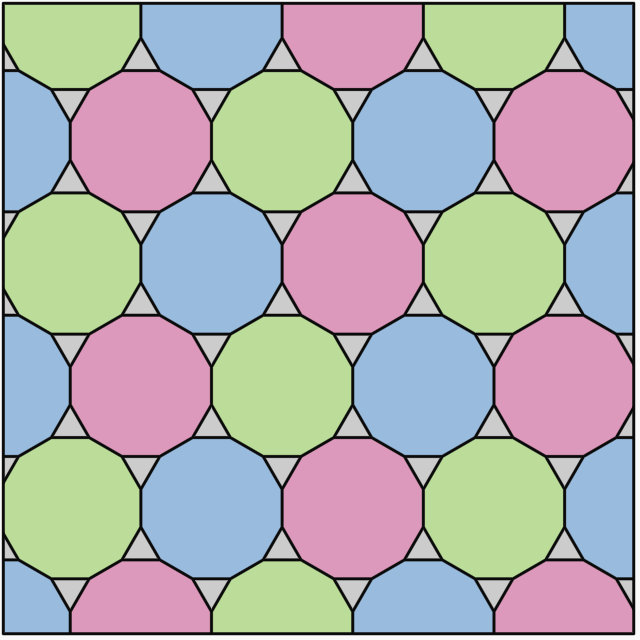
Reproduce this pattern procedurally as a Shadertoy shader.

```glsl
const float PITCH = 0.2207;
const float ROW_HEIGHT = 0.8660254;
const float LINE_HALF_WIDTH = 0.0023;
const vec2 LATTICE_ORIGIN = vec2(0.4408, 0.3971);
const vec2 FRAME_MIN = vec2(0.0052, 0.0098);
const vec2 FRAME_MAX = vec2(0.9902, 0.9948);

const vec3 GREEN = vec3(0.733, 0.867, 0.600);
const vec3 BLUE = vec3(0.600, 0.733, 0.867);
const vec3 PINK = vec3(0.867, 0.600, 0.733);
const vec3 GAP_GREY = vec3(0.8);
const vec3 INK = vec3(0.04);
const vec3 MARGIN = vec3(0.98);

// Position of a lattice cell on the triangular grid with unit spacing
vec2 cellCentre(vec2 cell) {
    return vec2(cell.x + 0.5 * cell.y, cell.y * ROW_HEIGHT);
}

// Closest cell among the rows just below and above the point
vec2 nearestCell(vec2 p) {
    vec2 best = vec2(0.0);
    float bestDistance = 1e5;
    float lowerRow = floor(p.y / ROW_HEIGHT);
    for (int i = 0; i < 2; i++) {
        float row = lowerRow + float(i);
        vec2 cell = vec2(floor(p.x - 0.5 * row + 0.5), row);
        float d = length(p - cellCentre(cell));
        if (d < bestDistance) {
            bestDistance = d;
            best = cell;
        }
    }
    return best;
}

// Signed distance to the sides of a regular dodecagon
float dodecagon(vec2 p, float inradius) {
    float d = -1e5;
    for (int i = 0; i < 6; i++) {
        float angle = radians(30.0) * float(i);
        d = max(d, abs(dot(p, vec2(cos(angle), sin(angle)))));
    }
    return d - inradius;
}

float box(vec2 p, vec2 lower, vec2 upper) {
    vec2 q = abs(p - 0.5 * (lower + upper)) - 0.5 * (upper - lower);
    return length(max(q, 0.0)) + min(max(q.x, q.y), 0.0);
}

float coverage(float d, float blur) {
    return 1.0 - smoothstep(-blur, blur, d);
}

// Three colours, so that touching cells always differ
vec3 cellColour(vec2 cell) {
    float index = mod(cell.x - cell.y + 0.5, 3.0);
    return index < 1.0 ? GREEN : index < 2.0 ? BLUE : PINK;
}

void mainImage(out vec4 fragColor, in vec2 fragCoord) {
    vec2 uv = fragCoord / iResolution.xy;
    float blur = max(0.0012, 0.8 / iResolution.y);

    // Dodecagons over grey triangular gaps
    vec2 p = (uv - LATTICE_ORIGIN) / PITCH;
    vec2 cell = nearestCell(p);
    float side = dodecagon(p - cellCentre(cell), 0.5) * PITCH;
    vec3 colour = mix(GAP_GREY, cellColour(cell), coverage(side, blur));
    colour = mix(colour, INK, coverage(abs(side) - LINE_HALF_WIDTH, blur));

    // Outer frame and pale margin
    float frame = box(uv, FRAME_MIN, FRAME_MAX);
    colour = mix(MARGIN, colour, coverage(frame, blur));
    colour = mix(colour, INK, coverage(abs(frame) - LINE_HALF_WIDTH, blur));

    fragColor = vec4(colour, 1.0);
}
```
